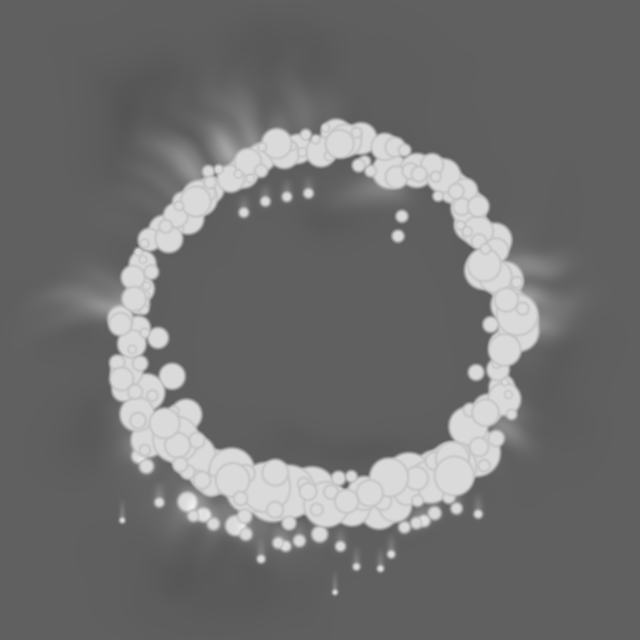
Write a three.js fragment shader that draws this background.

```glsl
// A wreath of overlapping pale discs on grey, with drips, wisps and dim smoke.
// Hashed discs follow a wavy polar ring; gradient noise streaks the wisps
// and warps soft dark smudges behind them.
varying vec2 vUv;

const float PI = 3.14159;
const float TAU = 6.28318;
const float GOLDEN = 0.61803;
const vec2 CENTRE = vec2(0.5, 0.499);
const float BACKGROUND = 0.376;
const float DISC_CORE = 0.855;
const float DISC_RIM = 0.765;
const float RIM_WIDTH = 0.006;
const float EDGE = 0.0038;
const float SMOKE_DEPTH = 0.045;
const int BASE_DISCS = 64;
const int ALL_DISCS = 184;
const int DRIPS = 26;

float hash(float n) { return fract(sin(n * 12.9898 + 4.137) * 43758.5); }

vec2 gradientAt(vec2 cell) {
  float a = TAU * hash(dot(cell, vec2(1.37, 7.91)));
  return vec2(cos(a), sin(a));
}

float gradientNoise(vec2 p) {
  vec2 i = floor(p), f = fract(p);
  vec2 u = f * f * f * (f * (f * 6.0 - 15.0) + 10.0);
  vec2 e = vec2(1.0, 0.0);
  float low = mix(dot(gradientAt(i), f), dot(gradientAt(i + e), f - e), u.x);
  float high = mix(dot(gradientAt(i + e.yx), f - e.yx), dot(gradientAt(i + 1.0), f - 1.0), u.x);
  return mix(low, high, u.y);
}

float angleFrom(float a, float centre) { return mod(a - centre + PI, TAU) - PI; }

float bump(float a, float centre, float width) {
  float x = angleFrom(a, centre) / width;
  return exp(-x * x);
}

// Middle radius of the wreath at an angle
float ringRadius(float a) {
  return 0.289 + 0.008 * cos(2.0 * a) - 0.0104 * sin(a) - 0.0078 * sin(3.0 * a)
    + 0.010 * bump(a, 0.78, 0.2) - 0.008 * bump(a, 0.05, 0.2) - 0.006 * bump(a, 1.1, 0.15);
}

// Half thickness of the wreath at an angle
float ringHalf(float a) {
  return 0.041 - 0.006 * sin(a) + 0.013 * bump(a, -2.0, 0.4) + 0.010 * bump(a, 0.1, 0.25)
    - 0.014 * bump(a, -0.3, 0.15) - 0.010 * bump(a, 3.0, 0.4) + 0.009 * bump(a, -0.85, 0.25)
    + 0.008 * bump(a, 1.05, 0.2) + 0.005 * bump(a, 2.4, 0.15);
}

// Lays one soft disc with a darker rim over the shade
float layDisc(float shade, vec2 p, vec2 centre, float radius) {
  float d = length(p - centre) - radius;
  float body = mix(DISC_RIM, DISC_CORE, smoothstep(0.0, min(RIM_WIDTH, radius * 0.6), -d));
  return mix(shade, body, 1.0 - smoothstep(-EDGE, EDGE, d));
}

// A drop with a faint tail above it
float layDrop(float shade, vec2 p, vec2 centre, float radius, float tail) {
  vec2 q = p - centre;
  float along = clamp(q.y / tail, 0.0, 1.0);
  float d = length(q - vec2(0.0, along * tail)) / radius;
  shade += 0.16 * (1.0 - along) * exp(-d * d);
  return layDisc(shade, p, centre, radius);
}

// Streaked light leaving the outer edge of the wreath
float plume(float a, float d, float centre, float width, float reach) {
  float x = angleFrom(a, centre) + 1.2 * max(d, 0.0) * gradientNoise(vec2(d * 14.0, centre * 9.0));
  float streak = clamp(0.6 + 0.9 * gradientNoise(vec2(x * 9.0 + centre * 7.0, d * 9.0)), 0.0, 1.0);
  float fade = max(d, 0.0) / reach;
  return streak * exp(-x * x / (width * width) - fade * fade) * smoothstep(-0.06, 0.0, d);
}

float smudge(vec2 p, vec2 centre, vec2 size) {
  vec2 q = (p - centre) / size;
  return exp(-dot(q, q));
}

void main() {
  vec2 p = vUv, fromCentre = p - CENTRE;
  float a = atan(fromCentre.y, fromCentre.x);
  float offset = length(fromCentre) - ringRadius(a);
  float outside = offset - ringHalf(a) * 0.7;

  // Dim smoke
  vec2 w = p + 0.06 * vec2(gradientNoise(p * 7.0), gradientNoise(p * 7.0 + 31.0));
  float smoke = smudge(w, vec2(0.40, 0.87), vec2(0.19, 0.09)) + smudge(w, vec2(0.22, 0.77), vec2(0.07, 0.11))
    + 0.6 * smudge(w, vec2(0.09, 0.52), vec2(0.10, 0.05)) + 0.7 * smudge(w, vec2(0.89, 0.50), vec2(0.05, 0.14))
    + smudge(w, vec2(0.33, 0.09), vec2(0.12, 0.08)) + 0.5 * smudge(w, vec2(0.15, 0.32), vec2(0.07, 0.05))
    + 0.7 * smudge(w, vec2(0.82, 0.32), vec2(0.04, 0.06)) + smudge(w, vec2(0.56, 0.68), vec2(0.06, 0.04))
    + 0.7 * smudge(w, vec2(0.54, 0.30), vec2(0.12, 0.03)) + 0.4 * exp(-abs(offset) / 0.04);
  float shade = BACKGROUND - SMOKE_DEPTH * min(smoke, 1.2) * (0.8 + 0.7 * gradientNoise(w * 11.0));

  // Bright wisps
  shade += 0.30 * plume(a, outside, 2.05, 0.40, 0.075) + 0.30 * plume(a, outside, 3.06, 0.10, 0.10)
    + 0.36 * plume(a, outside, 0.12, 0.20, 0.065) + 0.24 * plume(a, outside, -0.52, 0.12, 0.04)
    + 0.14 * plume(a, outside, -2.05, 0.30, 0.07) + 0.18 * plume(a, outside, -2.6, 0.12, 0.04);
  shade += 0.16 * smudge(w, vec2(0.59, 0.70), vec2(0.04, 0.03));

  // Drips below, thinner with distance
  for (int i = 0; i < DRIPS; i++) {
    float n = float(i), h = hash(n + 70.0);
    float t = mix(-2.5, -0.85, fract(n * GOLDEN));
    float r = ringRadius(t) + ringHalf(t) * 0.95 + 0.10 * h * h;
    shade = layDrop(shade, p, CENTRE + r * vec2(cos(t), sin(t)), mix(0.018, 0.004, sqrt(h)), 0.035);
  }

  // Loose drops within the wreath
  for (int i = 0; i < 4; i++) {
    float n = float(i), s = n / 3.0;
    shade = layDrop(shade, p, vec2(mix(0.381, 0.482, s), 0.668 + 0.03 * sqrt(s)), 0.008, 0.03);
    if (i < 3) shade = layDisc(shade, p, vec2(0.247 + 0.022 * n, 0.472 - 0.06 * n), 0.017 + 0.004 * n);
    if (i < 2) shade = layDisc(shade, p, vec2(0.622 + 0.006 * n, 0.631 + 0.031 * n), 0.010);
  }
  shade = layDisc(shade, p, vec2(0.744, 0.418), 0.013);

  // Wreath: broad base discs, then mixed smaller ones that roughen its outline
  if (abs(offset) < 0.11) {
    for (int i = 0; i < ALL_DISCS; i++) {
      float n = float(i), t = TAU * fract(n * GOLDEN);
      float thick = ringHalf(t), h = hash(n + 3.0);
      float size = thick * (i < BASE_DISCS ? mix(0.55, 0.78, h) : mix(0.2, 0.7, h * h));
      float r = ringRadius(t) + (thick - 0.8 * size) * (2.0 * hash(n + 211.0) - 1.0);
      shade = layDisc(shade, p, CENTRE + r * vec2(cos(t), sin(t)), size);
    }
  }
  gl_FragColor = vec4(vec3(shade), 1.0);
}
```
